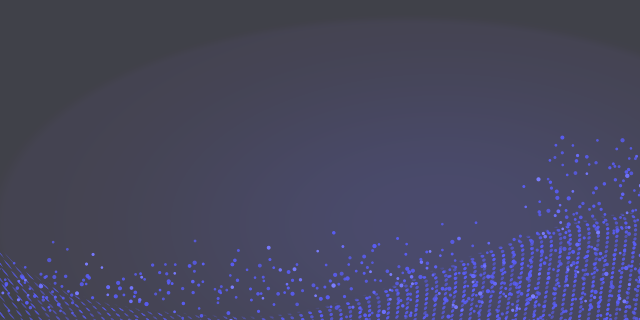
Give the GLSL for this background, as a Shadertoy shader.

```glsl
// A dark violet backdrop with a wide elliptical glow, above two rolling sheets
// of dotted columns and a drift of loose blue particles. The sheets are a bent
// grid hung from a crest curve; particles are jittered cells kept by a density.

#define GLOW_CENTER vec2(1.27, 0.30)
#define GLOW_RADII vec2(1.30, 0.65)
#define CORE_CENTER vec2(1.38, 0.30)
#define CORE_RADII vec2(1.30, 0.72)
#define COLUMN_GAP 0.0285
#define ROW_GAP 0.0140
#define MESH_RADIUS 0.0050
#define CELL_LARGE 0.031
#define CELL_SMALL 0.024
#define DOT_BLUE vec3(0.350, 0.365, 0.980)
#define DOT_PALE vec3(0.480, 0.490, 1.000)

float hash(vec2 p) {
    return fract(sin(dot(p, vec2(127.1, 311.7))) * 43758.5453);
}

float disc(float dist, float radius) {
    float soft = 0.6 / iResolution.y;
    return 1.0 - smoothstep(radius - soft, radius + soft, dist);
}

// Heights of the two sheets
float rightCrest(float x) { return 0.335 * smoothstep(0.75, 2.05, x); }
float leftCrest(float x) { return 0.22 * exp(-4.5 * x); }
float crest(float x) { return rightCrest(x) + leftCrest(x) + 0.004; }

// Backdrop with a faint rim and a soft violet core
vec3 backdrop(vec2 p) {
    float rim = length((p - GLOW_CENTER) / GLOW_RADII);
    float core = length((p - CORE_CENTER) / CORE_RADII);
    float inside = 1.0 - smoothstep(0.96, 1.01, rim);
    vec3 color = mix(vec3(0.252, 0.253, 0.285), vec3(0.268, 0.264, 0.318), inside);
    float glow = 1.0 - smoothstep(0.05, 1.0, core);
    return color + vec3(0.022, 0.028, 0.108) * glow;
}

// Opacity of the dotted columns below the crest
float mesh(vec2 p) {
    float depth = crest(p.x) - p.y;
    float side = smoothstep(0.5, 1.0, p.x);
    float hook = 0.025 * exp(-max(depth, 0.0) / 0.025);
    float across = p.x + mix(0.55, -0.13, side) * p.y + hook;
    float column = floor(across / COLUMN_GAP);
    float along = depth + ROW_GAP * hash(vec2(column, 3.0));
    vec2 grid = vec2(across / COLUMN_GAP, along / ROW_GAP);
    vec2 offset = (fract(grid) - 0.5) * vec2(COLUMN_GAP, ROW_GAP);
    float tone = mix(0.50, 1.0, hash(floor(grid) + 17.0));
    float fade = smoothstep(-0.004, 0.012, depth);
    float radius = MESH_RADIUS * mix(0.85, 1.0, side);
    return disc(length(offset), radius) * tone * fade * mix(0.8, 1.0, side);
}

// Share of cells that hold a particle
float density(vec2 p) {
    float h = p.y - 0.5 * rightCrest(p.x);
    float reach = 1.0 - smoothstep(1.35, 1.65, p.x);
    float layer = (h - 0.10) / 0.045;
    float band = 0.42 * exp(-layer * layer);
    float haze = 0.11 * (1.0 - smoothstep(0.22, 0.28, h));
    float cluster = 0.40 * smoothstep(1.60, 1.74, p.x)
                  * smoothstep(0.27, 0.34, p.y)
                  * (1.0 - smoothstep(0.46, 0.63, p.y));
    float surface = 0.48 * smoothstep(0.85, 1.25, p.x)
                  * smoothstep(-0.025, 0.015, crest(p.x) - p.y);
    return max(max((band + haze) * reach, cluster), surface);
}

// Blends one layer of loose particles over the color
vec3 particles(vec3 color, vec2 p, float cell, float seed) {
    vec2 base = floor(p / cell);
    for (int j = -1; j <= 1; j++) {
        for (int i = -1; i <= 1; i++) {
            vec2 id = base + vec2(i, j);
            vec2 jitter = vec2(hash(id + seed), hash(id + seed + 41.3));
            vec2 center = (id + jitter) * cell;
            // The small bias keeps empty regions empty
            float kept = step(hash(id + seed + 7.7) + 0.005, density(center));
            float size = hash(id + seed + 19.1);
            float tint = hash(id + seed + 63.9);
            float radius = mix(0.0040, 0.0068, size * size);
            vec3 ink = mix(DOT_BLUE, DOT_PALE, smoothstep(0.75, 1.0, tint));
            float alpha = disc(length(p - center), radius) * kept;
            color = mix(color, ink, alpha * mix(0.75, 1.0, tint));
        }
    }
    return color;
}

void mainImage(out vec4 fragColor, in vec2 fragCoord) {
    vec2 p = fragCoord / iResolution.y;
    vec3 color = backdrop(p);
    color = mix(color, DOT_BLUE, mesh(p));
    color = particles(color, p, CELL_LARGE, 5.0);
    color = particles(color, p, CELL_SMALL, 23.0);
    fragColor = vec4(color, 1.0);
}
```
